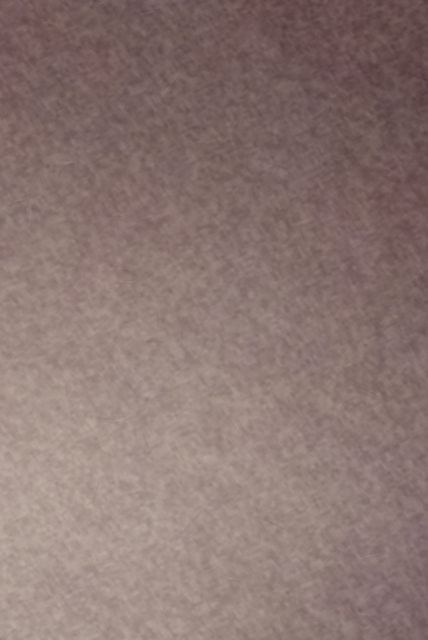
A Shadertoy shader for this texture:

```glsl
const vec3 SHADE_COLOR = vec3(0.370, 0.284, 0.280);
const vec3 LIGHT_COLOR = vec3(0.692, 0.626, 0.586);
const vec3 ROSE_TINT = vec3(0.010, -0.007, -0.003);
const vec3 VIOLET_TINT = vec3(0.000, -0.006, 0.010);
const float CLOUD_AMOUNT = 0.10;
const float PULP_AMOUNT = 0.19;
const float GRAIN_AMOUNT = 0.17;
const float PULP_SCALE = 50.0;
const float GRAIN_SCALE = 125.0;
const int FIBRE_COUNT = 110;
const float FIBRE_WIDTH = 0.0036;
const float FIBRE_AMOUNT = 0.10;

float hash(vec2 p) {
    vec3 q = fract(vec3(p.xyx) * 0.1031);
    q += dot(q, q.yzx + 33.33);
    return fract((q.x + q.y) * q.z);
}

float noise(vec2 p) {
    vec2 cell = floor(p);
    vec2 f = fract(p);
    f = f * f * (3.0 - 2.0 * f);
    float low = mix(hash(cell), hash(cell + vec2(1, 0)), f.x);
    float high = mix(hash(cell + vec2(0, 1)), hash(cell + vec2(1, 1)), f.x);
    return mix(low, high, f.y);
}

float fbm(vec2 p) {
    float sum = 0.0;
    float weight = 0.5;
    for (int i = 0; i < 4; i++) {
        sum += weight * noise(p);
        p = mat2(0.8, 0.6, -0.6, 0.8) * p * 2.03 + 17.3;
        weight *= 0.5;
    }
    return sum / 0.9375 - 0.5;
}

vec2 rotate(vec2 p, float angle) {
    float c = cos(angle);
    float s = sin(angle);
    return vec2(c * p.x + s * p.y, c * p.y - s * p.x);
}

// Broad light from the lower left, fading upward and to the right
float lighting(vec2 uv) {
    float vertical = mix(1.0, 0.18, smoothstep(0.13, 1.08, uv.y));
    float sideFall = uv.x * uv.x * mix(0.62, 0.20, uv.y);
    float footFall = 0.10 * (1.0 - smoothstep(0.0, 0.2, uv.y));
    return vertical - sideFall - footFall;
}

// Short matted strands, stretched along two crossing directions
float pulp(vec2 p) {
    vec2 warp = 0.03 * vec2(fbm(p * 9.0), fbm(p * 9.0 + 41.0));
    vec2 falling = rotate(p + warp, -0.85) * vec2(0.5, 1.0);
    vec2 rising = rotate(p - warp, 0.5) * vec2(0.45, 1.0);
    return fbm(falling * PULP_SCALE) + 0.7 * fbm(rising * PULP_SCALE + 73.0);
}

// Fine streaks, a few times longer than wide
float grain(vec2 p) {
    vec2 warp = 0.02 * vec2(fbm(p * 14.0 + 5.0), fbm(p * 14.0 + 61.0));
    vec2 falling = rotate(p + warp, -0.95) * vec2(0.5, 1.0);
    vec2 rising = rotate(p - warp, 0.4) * vec2(0.6, 1.0);
    return noise(falling * GRAIN_SCALE) + noise(rising * GRAIN_SCALE + 37.0) - 1.0;
}

// Scattered curved fibres: mostly pale, a few dark
float fibres(vec2 p, float height) {
    float sum = 0.0;
    for (int i = 0; i < FIBRE_COUNT; i++) {
        float id = float(i);
        vec2 center = vec2(hash(vec2(id, 1.7)), hash(vec2(id, 5.3)) * height);
        vec2 q = rotate(p - center, 6.2832 * hash(vec2(id, 9.1)));
        float halfLength = mix(0.010, 0.045, hash(vec2(id, 13.9)));
        float bend = 14.0 * (hash(vec2(id, 21.7)) - 0.5);
        float across = abs(q.y - bend * q.x * q.x);
        float line = 1.0 - smoothstep(0.0, FIBRE_WIDTH, across);
        line *= 1.0 - smoothstep(0.3 * halfLength, halfLength, abs(q.x));
        float polarity = hash(vec2(id, 31.1)) < 0.6 ? 1.0 : -1.0;
        sum += line * polarity * mix(0.3, 1.0, hash(vec2(id, 43.3)));
    }
    return sum;
}

void mainImage(out vec4 fragColor, in vec2 fragCoord) {
    vec2 uv = fragCoord / iResolution.xy;
    vec2 p = fragCoord / iResolution.x;
    float height = iResolution.y / iResolution.x;

    // Paper tone
    float tone = lighting(uv) + 0.015;
    tone += CLOUD_AMOUNT * fbm(rotate(p, -0.9) * vec2(3.0, 5.5) + 8.0);
    tone += PULP_AMOUNT * pulp(p);
    tone += GRAIN_AMOUNT * grain(p);
    tone += FIBRE_AMOUNT * fibres(p, height);
    vec3 color = mix(SHADE_COLOR, LIGHT_COLOR, tone);

    // Rose and violet stains
    float rose = smoothstep(-0.2, 0.3, fbm(p * 5.0 + 29.0));
    float violet = smoothstep(-0.1, 0.3, fbm(p * 12.0 + 57.0));
    violet += 1.2 * smoothstep(0.65, 1.0, uv.x) * (1.0 - smoothstep(0.1, 0.5, uv.y));
    color += ROSE_TINT * rose * smoothstep(0.1, 0.7, uv.y);
    color += VIOLET_TINT * violet;

    fragColor = vec4(clamp(color, 0.0, 1.0), 1.0);
}
```
